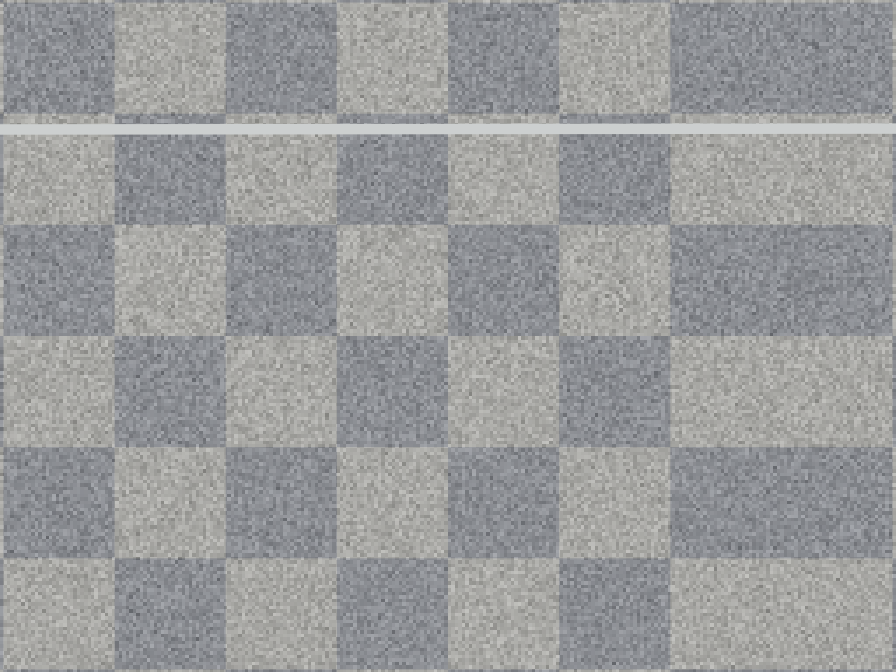
Write a Shadertoy shader that draws this pattern.

```glsl
// Checkerboard of carpet tiles in warm and cool grey, with one double-width
// column at the right and a thin pale stripe across the top. Alternating signed
// waves make the checks; hashed square grains give the woven texture.

const float TILE = 0.1654;           // tile side, in canvas heights
const float WIDE_START = 2.5;        // middle of the tile that begins the wide column
const float GRAIN_ROWS = 192.0;      // grains per canvas height
const float GRAIN_AMOUNT = 0.105;    // half range of the grain brightness
const float FLECK_SHARE = 0.06;      // share of grains that are dark flecks
const float FLECK_DEPTH = 0.06;
const float STRIPE_HEIGHT = 0.808;   // centre line of the stripe
const float STRIPE_TILT = 0.001;
const float STRIPE_HALF = 0.0078;
const vec3 COOL_GREY = vec3(0.548, 0.558, 0.578);
const vec3 WARM_GREY = vec3(0.661, 0.660, 0.646);
const vec3 STRIPE_COLOR = vec3(0.800, 0.812, 0.810);

float hash(vec2 p) {
    vec3 q = fract(vec3(p.xyx) * 0.1031);
    q += dot(q, q.yzx + 33.33);
    return fract((q.x + q.y) * q.z);
}

// Alternates between +1 and -1 on each unit interval, with softened steps.
float alternate(float x, float pixel) {
    float edge = 0.5 - abs(fract(x) - 0.5);
    float side = 1.0 - 2.0 * mod(floor(x), 2.0);
    return side * clamp(2.0 * edge / pixel, 0.0, 1.0);
}

// Brightness offset of one grain: a triangular spread plus rare dark flecks.
float grain(vec2 p) {
    vec2 id = floor(p * GRAIN_ROWS) + 400.0;
    float spread = hash(id) + hash(id + 91.7) - 1.0;
    float fleck = step(hash(id + 217.3), FLECK_SHARE);
    return GRAIN_AMOUNT * spread - FLECK_DEPTH * fleck;
}

void mainImage(out vec4 fragColor, in vec2 fragCoord) {
    float pixel = 1.0 / iResolution.y;
    vec2 p = (fragCoord - 0.5 * iResolution.xy) * pixel;

    // Checks: holding the coordinate for one unit stretches a column to double width.
    vec2 tile = p / TILE;
    tile.x -= clamp(tile.x - WIDE_START, 0.0, 1.0);
    float check = alternate(tile.x, pixel / TILE) * alternate(tile.y, pixel / TILE);
    vec3 color = mix(WARM_GREY, COOL_GREY, 0.5 + 0.5 * check);

    // Woven grain.
    color += grain(p);

    // Plain stripe laid over the tiles.
    float stripeDist = abs(p.y + 0.5 - STRIPE_HEIGHT - STRIPE_TILT * p.x) - STRIPE_HALF;
    color = mix(color, STRIPE_COLOR, clamp(0.5 - stripeDist / pixel, 0.0, 1.0));

    fragColor = vec4(color, 1.0);
}
```
